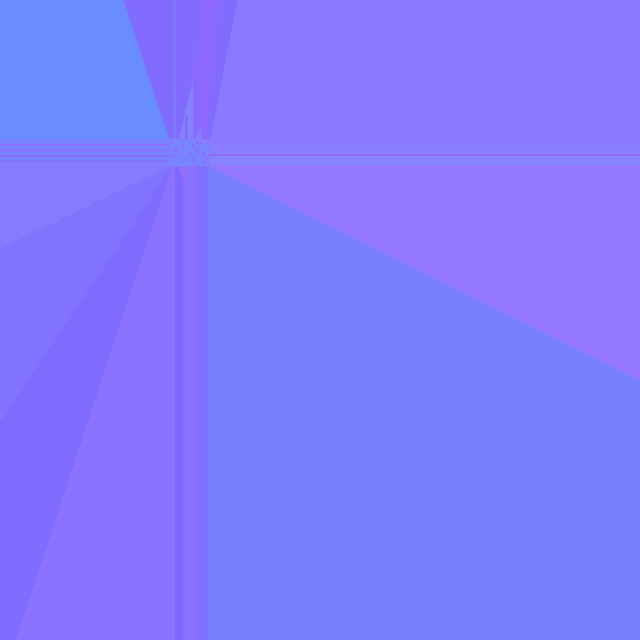
Reproduce this texture map procedurally as a Shadertoy shader.

```glsl
float pixel() { return 1.0 / min(iResolution.x, iResolution.y); }

// Coverage of the half plane to the left of the line a -> b
float leftOf(vec2 p, vec2 a, vec2 b) {
    vec2 d = normalize(b - a), q = p - a;
    return clamp((d.x * q.y - d.y * q.x) / pixel() + 0.5, 0.0, 1.0);
}

float above(float x, float edge) { return clamp((x - edge) / pixel() + 0.5, 0.0, 1.0); }

// Coverage of an interval, also right for lines thinner than a pixel
float band(float x, float lo, float hi) {
    float h = 0.5 * pixel();
    return clamp((min(x + h, hi) - max(x - h, lo)) / pixel(), 0.0, 1.0);
}

float triangle(vec2 p, vec2 a, vec2 b, vec2 c) {
    return leftOf(p, a, b) * leftOf(p, b, c) * leftOf(p, c, a);
}

float hash(vec2 p) { return fract(sin(dot(p, vec2(127.1, 311.7))) * 43758.5453); }

// Fan of flat facets below the hub, left of the column
vec3 lowerLeft(vec2 p) {
    vec2 hub = vec2(0.270, 0.743);
    vec3 c = vec3(0.525, 0.48, 1.0);
    c = mix(c, vec3(0.51, 0.45, 1.0), leftOf(p, hub, vec2(0.0, 0.611)));
    c = mix(c, vec3(0.50, 0.42, 1.0), leftOf(p, hub, vec2(0.0, 0.340)));
    return mix(c, vec3(0.545, 0.45, 1.0), leftOf(p, hub, vec2(0.025, 0.0)));
}

// Narrow wedges between the blue and pale upper facets
vec3 upper(vec2 p) {
    vec3 c = vec3(0.51, 0.42, 1.0);
    c = mix(c, vec3(0.545, 0.41, 1.0),
        leftOf(p, vec2(0.316, 1.0), vec2(0.298, 0.85)) * leftOf(p, vec2(0.322, 0.78), vec2(0.346, 1.0))
        * above(p.x, 0.302));
    c = mix(c, vec3(0.49, 0.49, 1.0), band(p.x, 0.271, 0.2745));
    c = mix(c, vec3(0.52, 0.51, 1.0), triangle(p, vec2(0.279, 0.78), vec2(0.302, 0.78), vec2(0.302, 0.877)));
    c = mix(c, vec3(0.52, 0.49, 1.0), triangle(p, vec2(0.303, 0.78), vec2(0.316, 0.78), vec2(0.315, 0.803)));
    c = mix(c, vec3(0.51, 0.42, 1.0), band(p.x, 0.289, 0.293) * band(p.y, 0.78, 0.82));
    c = mix(c, vec3(0.41, 0.55, 1.0), leftOf(p, vec2(0.264, 0.783), vec2(0.193, 1.0)));
    return mix(c, vec3(0.545, 0.48, 1.0), leftOf(p, vec2(0.371, 1.0), vec2(0.328, 0.779)));
}

// Vertical striped column
vec3 column(float x) {
    vec3 c = mix(vec3(0.49, 0.41, 1.0), vec3(0.525, 0.44, 1.0), above(x, 0.286));
    for (int i = 0; i < 3; i++) {
        float s = 0.288 + 0.006 * float(i);
        c = mix(c, vec3(0.57, 0.42, 0.97), band(x, s, s + 0.002));
        c = mix(c, vec3(0.50, 0.48, 1.0), band(x, s + 0.003, s + 0.0045));
    }
    return mix(c, vec3(0.50, 0.44, 1.0), above(x, 0.306));
}

// Horizontal bands on either side of the hub
vec3 leftBand(float y) {
    vec3 c = vec3(0.50, 0.49, 1.0);
    for (int i = 0; i < 4; i++) {
        float s = 0.747 + 0.0085 * float(i);
        c = mix(c, vec3(0.53, 0.43, 1.0), band(y, s, s + 0.0025));
        c = mix(c, vec3(0.44, 0.53, 1.0), band(y, s + 0.004, s + 0.0065));
    }
    return c;
}

vec3 rightBand(float y) {
    vec3 c = mix(vec3(0.53, 0.51, 1.0), vec3(0.545, 0.49, 1.0), above(y, 0.761));
    return mix(c, vec3(0.58, 0.40, 0.95), band(y, 0.7565, 0.7592));
}

void mainImage(out vec4 fragColor, in vec2 fragCoord) {
    vec2 p = fragCoord / iResolution.xy;

    // Large lower facets
    vec3 right = mix(vec3(0.475, 0.50, 1.0), vec3(0.58, 0.47, 1.0),
        leftOf(p, vec2(0.328, 0.740), vec2(1.0, 0.405)));
    vec3 color = mix(lowerLeft(p), right, above(p.x, 0.3255));
    color = mix(color, column(p.x), band(p.x, 0.2735, 0.3255));
    color = mix(color, vec3(0.58, 0.43, 0.98),
        triangle(p, vec2(0.278, 0.741), vec2(0.287, 0.716), vec2(0.292, 0.741)));

    // Crossing bands and upper facets
    vec3 sides = mix(leftBand(p.y), rightBand(p.y), above(p.x, 0.30));
    color = mix(color, sides, above(p.y, mix(0.745, 0.742, step(0.3, p.x))));
    color = mix(color, upper(p), above(p.y, mix(0.782, 0.776, step(0.328, p.x))));

    // Broken blue hub
    vec2 cell = floor(p * vec2(190.0, 240.0));
    vec3 hubColor = mix(vec3(0.47, 0.52, 1.0), vec3(0.52, 0.46, 1.0), step(0.78, hash(cell)));
    float hub = band(p.x, 0.264, 0.328) * band(p.y, 0.740, mix(0.783, 0.778, step(0.304, p.x)));
    color = mix(color, hubColor, hub);

    fragColor = vec4(color, 1.0);
}
```
